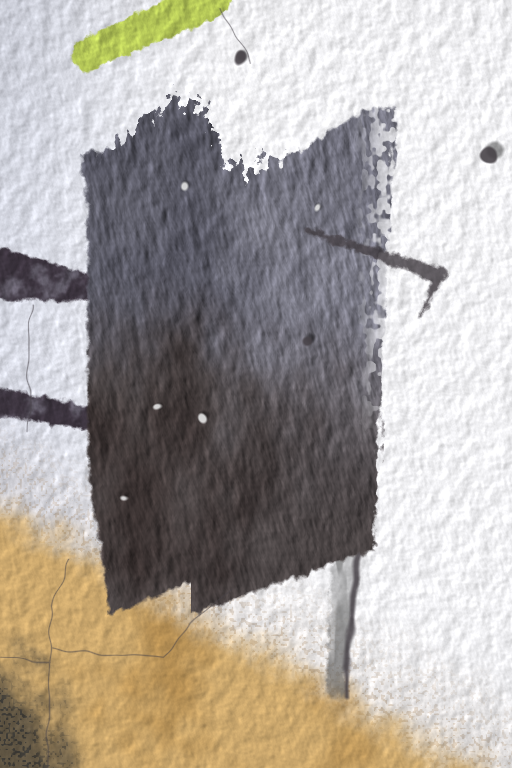
A Shadertoy shader for this texture:

```glsl
float hash(vec2 p) {
  return fract(sin(dot(p, vec2(127.1, 311.7))) * 43758.5);
}

float noise(vec2 p) {
  vec2 i = floor(p), f = fract(p);
  f = f * f * (3. - 2. * f);
  return mix(mix(hash(i), hash(i + vec2(1, 0)), f.x),
             mix(hash(i + vec2(0, 1)), hash(i + 1.), f.x), f.y);
}

float fbm(vec2 p) {
  float sum = 0., amp = .5;
  for (int i = 0; i < 4; i++) {
    sum += amp * noise(p);
    p = mat2(1.6, 1.2, -1.2, 1.6) * p + 3.7;
    amp *= .5;
  }
  return sum;
}

float cover(float d, float soft) {
  return 1. - smoothstep(-soft, soft, d);
}

float ellipse(vec2 p, vec2 center, vec2 radii) {
  return length((p - center) / radii) - 1.;
}

// Segment from s.xy to s.zw with a radius at each end
float taper(vec2 p, vec4 s, vec2 r) {
  vec2 ab = s.zw - s.xy;
  float t = clamp(dot(p - s.xy, ab) / dot(ab, ab), 0., 1.);
  return length(p - s.xy - ab * t) - mix(r.x, r.y, t);
}

// Difference of height across the light direction
float relief(vec2 p, vec2 scale) {
  vec2 d = vec2(.0016, -.0013);
  return fbm((p - d) * scale) - fbm((p + d) * scale);
}

// Negative inside the brushed block, with dry top and right edges
float blockDistance(vec2 p, float grain) {
  float top = .8 + .065 * smoothstep(.12, .23, p.x) - .08 * smoothstep(.255, .295, p.x)
            + .075 * smoothstep(.34, .5, p.x);
  float bottom = .2 + (p.x < .249 ? .4 * max(p.x - .141, 0.) : .35 * (p.x - .249));
  float left = .141 - .027 * smoothstep(.2, .42, p.y) - .008 * smoothstep(.72, .8, p.y);
  float bristle = noise(p * vec2(150, 16)) - .5;
  float ragged = .2 + smoothstep(.12, .2, p.x) * (1. - smoothstep(.3, .42, p.x));
  float dTop = p.y - top + ragged * (bristle * .04 + grain * .06);
  float dRight = p.x - .475 - .045 * p.y + bristle * .012 + grain * .016;
  float dLow = max(bottom - p.y + bristle * .008, left - p.x) + grain * .01;
  return max(max(dTop, dRight), dLow);
}

vec3 wallColor(vec2 p) {
  vec3 col = mix(vec3(.85, .86, .9), vec3(.95, .95, .96), smoothstep(0., .32, p.x));
  col -= .07 * smoothstep(.35, .7, distance(p, vec2(.45, .55)));
  float cloud = fbm(p * 35.) - .47;
  float rise = p.y - .335 + .55 * p.x + cloud * .05;

  // Ochre spray, its speckled haze and the sooty corner
  float speck = smoothstep(.58, .8, noise(p * 330.));
  float haze = cover(rise - .07, .09);
  col = mix(col, vec3(.66, .57, .47), haze * (.17 + .4 * speck));
  vec3 ochre = mix(vec3(.8, .66, .43), vec3(.7, .55, .32), smoothstep(.4, .7, fbm(p * 9.)));
  col = mix(col, ochre, cover(rise - .005, .04));
  float soot = cover(ellipse(p, vec2(0), vec2(.13, .17)) + .32 + cloud * .7, .38);
  col = mix(col, vec3(.24, .23, .21), soot * (.75 + .25 * speck));
  return col * (1. + .55 * relief(p, vec2(75, 62)));
}

vec3 blockColor(vec2 p) {
  float cloud = fbm(p * vec2(17, 11)) - .47;
  float high = smoothstep(.48, .64, p.y + cloud * .15);
  vec3 col = mix(vec3(.29, .265, .265), vec3(.36, .36, .405), high);
  float pale = smoothstep(.24, .46, p.x + cloud * .3) * smoothstep(.28, .62, p.y);
  col = mix(col, vec3(.51, .51, .56), pale * .65);
  float brown = cover(ellipse(p, vec2(.19, .34), vec2(.15, .2)) + .4 + cloud, .5);
  col = mix(col, vec3(.22, .185, .18), brown * .7);
  p.x += p.y * .12;
  return col * (1. + 1.15 * relief(p, vec2(105, 46))) + .12 * cloud;
}

void mainImage(out vec4 fragColor, in vec2 fragCoord) {
  vec2 p = fragCoord / iResolution.y;
  float grain = fbm(p * 120.) - .47, rough = grain * .012;
  vec2 q = p + .008 * (vec2(noise(p * 45.), noise(p * 45. + 9.)) - .5);
  float shade = 1. + .8 * relief(p, vec2(85, 60));
  vec3 dark = vec3(.28, .26, .28);
  vec3 col = wallColor(p);

  // Lime stroke and left bars
  float lime = taper(p, vec4(.113, .929, .275, 1), vec2(.021, .024)) + rough;
  col = mix(col, vec3(.7, .77, .34) * shade, cover(lime, .002));
  float bars = min(taper(p, vec4(0, .643, .12, .625), vec2(.034, .017)),
                   taper(p, vec4(0, .476, .12, .455), vec2(.018, .015))) + rough;
  vec3 plum = mix(vec3(.23, .2, .24), vec3(.4, .38, .43), smoothstep(.45, .7, fbm(p * 40.)));
  col = mix(col, plum * shade, cover(bars, .003));

  // Thin leg below the block
  float leg = taper(p, vec4(.45, .29, .437, .1), vec2(.018, .012)) + rough;
  float legEdge = taper(q, vec4(.468, .29, .448, .09), vec2(.004, .003));
  float wash = .4 + .3 * smoothstep(.4, .65, noise(p * vec2(120, 25)));
  col = mix(col, vec3(.41), cover(leg, .004) * wash);
  col = mix(col, dark, .85 * cover(legEdge, .003));

  // Brushed block, wearing thin near its right side
  float worn = smoothstep(.455, .51, p.x) * smoothstep(.36, .55, p.y);
  float streak = .5 * noise(p * vec2(190, 22)) + .5 * noise(p * 160.);
  float gaps = worn * smoothstep(.52, .68, streak + worn * .14);
  col = mix(col, blockColor(p), cover(blockDistance(p, grain), .003) * (1. - .8 * gaps));

  // Hooked arm at the right
  float arm = min(taper(p, vec4(.4, .7, .571, .642), vec2(.004, .01)),
                  taper(p, vec4(.574, .643, .547, .588), vec2(.006, .003))) + rough;
  col = mix(col, dark * shade, .85 * cover(arm, .003));

  // Cracks: start and end of each run
  vec4 cracks[8] = vec4[8](vec4(0, .145, .065, .139), vec4(.065, .154, .215, .144),
    vec4(.215, .144, .248, .188), vec4(.248, .188, .3, .23), vec4(.092, .27, .067, .21),
    vec4(.067, .21, .06, 0), vec4(.04, .6, .036, .44), vec4(.285, .99, .325, .92));
  float gap = 1.;
  for (int i = 0; i < 8; i++) gap = min(gap, taper(q, cracks[i], vec2(.0006)));
  col = mix(col, dark, .65 * cover(gap, .0014));

  // Pale chips and dark pits: position and radius
  vec3 marks[8] = vec3[8](vec3(.263, .456, .006), vec3(.206, .469, .004),
    vec3(.163, .353, .003), vec3(.413, .729, .004), vec3(.241, .757, .005),
    vec3(.401, .557, .006), vec3(.312, .924, .007), vec3(.639, .799, .011));
  for (int i = 0; i < 8; i++) {
    vec3 m = marks[i];
    col *= 1. - .4 * cover(distance(p, m.xy + m.z * .5) - m.z, .003);
    col = mix(col, i < 5 ? vec3(.9) : dark, .9 * cover(distance(q, m.xy) - m.z, .002));
  }
  fragColor = vec4(clamp(col, 0., 1.), 1);
}
```
